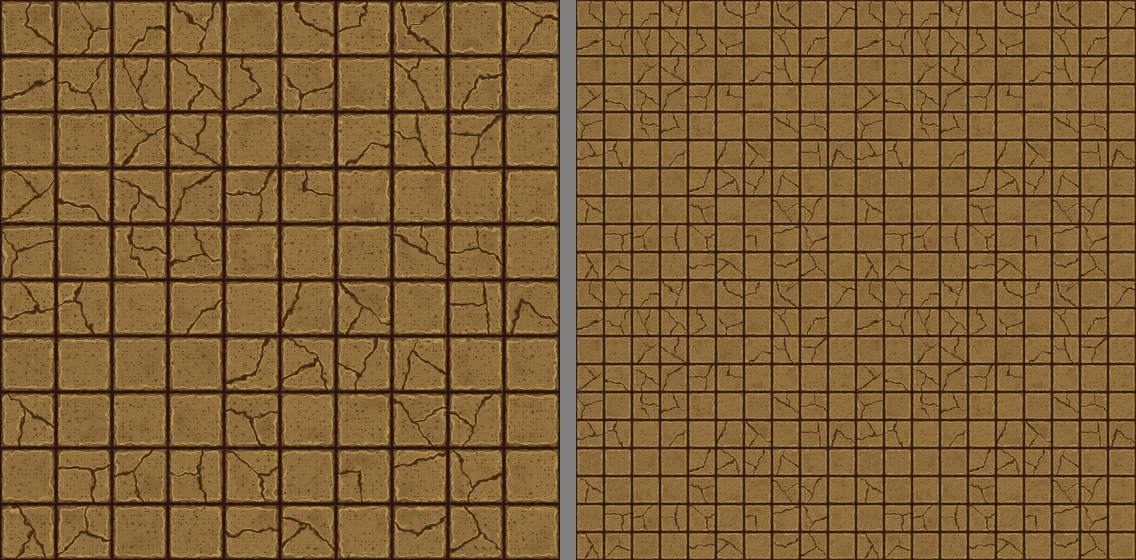
Left: one tile. Right: repeated 2 by 2.
Write a three.js fragment shader that draws this texture.

```glsl
#define TILES 10.0
#define GROUT 0.022
#define CHIP 0.068
#define CORNER 0.13
#define SOFT 0.018
#define CRACKED 0.64
#define CRACK_WIDTH 0.013
#define JAGGED 0.085
#define PITTED 0.5
#define MOTTLE 0.55

varying vec2 vUv;

const vec3 GROUT_DARK = vec3(0.16, 0.08, 0.05);
const vec3 CRACK_DARK = vec3(0.24, 0.14, 0.07);
const vec3 CHIP_BROWN = vec3(0.37, 0.25, 0.13);
const vec3 STONE_SHADE = vec3(0.48, 0.35, 0.19);
const vec3 STONE = vec3(0.565, 0.435, 0.243);
const vec3 RIM_LIGHT = vec3(0.73, 0.60, 0.36);

vec2 hash2(vec2 p) {
  return fract(sin(vec2(dot(p, vec2(127.1, 311.7)), dot(p, vec2(269.5, 183.3)))) * 43758.5);
}

// Gradient noise that wraps after a whole number of cells
vec2 wrapCell(vec2 cell, float period) { return mod(cell + 0.5, period); }

float corner(vec2 cell, vec2 f, vec2 o, float period) {
  return dot(hash2(wrapCell(cell + o, period)) * 2.0 - 1.0, f - o);
}

float noise(vec2 p, float freq) {
  p *= freq;
  float period = TILES * freq;
  vec2 i = floor(p), f = fract(p);
  vec2 u = f * f * f * (f * (f * 6.0 - 15.0) + 10.0);
  vec2 x = vec2(1.0, 0.0);
  return 1.4 * mix(mix(corner(i, f, x.yy, period), corner(i, f, x.xy, period), u.x),
                   mix(corner(i, f, x.yx, period), corner(i, f, x.xx, period), u.x), u.y);
}

float stroke(float d, float halfWidth) {
  return 1.0 - smoothstep(halfWidth, halfWidth + SOFT, abs(d));
}

float segment(vec2 p, vec2 a, vec2 b) {
  vec2 ab = b - a;
  return length(p - a - ab * clamp(dot(p - a, ab) / dot(ab, ab), 0.0, 1.0));
}

// Point on the tile border in a given direction
vec2 border(float angle) {
  vec2 dir = vec2(cos(angle), sin(angle));
  return dir * 0.52 / max(abs(dir.x), abs(dir.y));
}

// Distance to a crack of two or three arms meeting at a hub
float crackDistance(vec2 q, vec2 id) {
  vec2 chance = hash2(id + 31.0);
  if (chance.x > CRACKED) return 1.0;
  vec2 hub = (hash2(id + 57.0) - 0.5) * 0.44;
  float angle = chance.y * 6.283;
  float d = 1.0;
  for (int k = 0; k < 3; k++) {
    vec2 r = hash2(id + 71.0 + 13.0 * float(k));
    vec2 end = border(angle + float(k) * 2.1 + (r.x - 0.5) * 1.3);
    float thin = k == 2 ? 0.006 : 0.0;
    if (k < 2 || r.y < 0.6) d = min(d, segment(q, hub, end) + thin);
  }
  return d;
}

// Scattered pits, one at most per small cell
float pits(vec2 p, float perTile, float radius) {
  vec2 cell = wrapCell(floor(p * perTile), TILES * perTile);
  vec2 size = hash2(cell + 19.0);
  vec2 offset = fract(p * perTile) - mix(vec2(0.3), vec2(0.7), hash2(cell + 5.0));
  float r = radius * (0.35 + 0.65 * size.y * size.y);
  float d = length(offset * vec2(1.0, 0.8 + 0.5 * size.y)) / perTile;
  return step(size.x, PITTED) * (1.0 - smoothstep(r * 0.5, r + 0.01, d)) * (0.45 + 0.5 * size.y);
}

void main() {
  vec2 p = vUv * TILES;
  vec2 id = floor(p), q = fract(p) - 0.5;
  float broad = noise(p, 2.0), medium = noise(p + 3.7, 5.0);
  float fine = noise(p + 1.3, 13.0), grain = noise(p, 32.0);

  // Mottled stone face
  float tone = hash2(id + 11.0).x;
  float shade = smoothstep(0.0, 0.75, broad + 0.5 * medium + 0.25 * fine + 0.2 * tone - 0.1);
  vec3 color = mix(STONE, STONE_SHADE, MOTTLE * shade);
  color *= 1.0 + 0.05 * (tone - 0.5) + 0.07 * grain + 0.05 * fine;
  float pitting = max(pits(p, 7.0, 0.03), pits(p + 0.37, 15.0, 0.016));
  color = mix(color, CHIP_BROWN * 0.9, pitting);

  // Pale hairline scratch
  vec2 warp = vec2(medium, noise(p + 6.1, 5.0)) * JAGGED
            + vec2(fine, noise(p + 8.9, 13.0)) * JAGGED * 0.4;
  vec2 start = (hash2(id + 43.0) - 0.5) * 0.7;
  vec2 reach = (hash2(id + 47.0) - 0.5) * 0.6;
  float scratch = stroke(segment(q + warp, start, start + reach), 0.0);
  color = mix(color, RIM_LIGHT, 0.35 * scratch * smoothstep(-0.2, 0.4, broad));

  // Chipped border with a bright, broken rim
  vec2 inset = 0.5 - abs(q);
  float edge = min(inset.x, inset.y);
  float rounded = CORNER - length(max(CORNER - inset, 0.0)) + max(edge - CORNER, 0.0);
  float chip = rounded - CHIP - 0.055 * medium - 0.035 * fine - 0.03 * broad;
  float flake = rounded - 0.1 - 0.08 * noise(p + 5.3, 4.0) - 0.03 * fine;
  vec3 chipColor = mix(CHIP_BROWN, STONE_SHADE, smoothstep(-0.25, 0.5, fine + medium));
  color = mix(color, chipColor, 1.0 - smoothstep(-SOFT, 0.004, chip));
  float rim = stroke(chip - 0.006, 0.004) * (0.6 + 0.4 * smoothstep(-0.4, 0.2, broad + fine));
  rim = max(rim, 0.6 * stroke(flake, 0.0) * smoothstep(-0.1, 0.35, medium - broad));
  color = mix(color, RIM_LIGHT, 0.85 * rim);

  // Cracks: lit lips, brown flanks, dark core
  float crack = crackDistance(q + warp, id);
  float width = CRACK_WIDTH * (1.0 + 0.8 * fine);
  float lip = stroke(crack - 0.042 - 0.018 * medium, 0.002);
  color = mix(color, RIM_LIGHT, 0.75 * lip * smoothstep(-0.3, 0.25, noise(p + 2.6, 3.0)));
  color = mix(color, CHIP_BROWN, 0.8 * stroke(crack, width + 0.008));
  color = mix(color, CRACK_DARK, 0.95 * stroke(crack, width * 0.5));

  // Grout with a soft shadow
  float joint = edge + 0.012 * fine + 0.006 * medium;
  color = mix(color, CRACK_DARK, 0.85 * (1.0 - smoothstep(GROUT, GROUT + 0.028, joint)));
  color = mix(color, GROUT_DARK, 1.0 - smoothstep(GROUT - 0.012, GROUT + 0.01, joint));

  gl_FragColor = vec4(color, 1.0);
}
```
